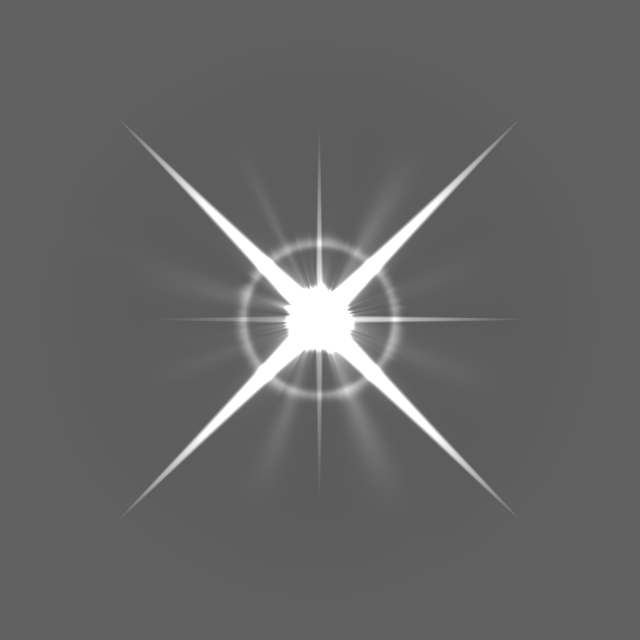
Write a WebGL 2 fragment shader that draws this background.

```glsl
#version 300 es
precision highp float;
uniform vec2 u_resolution;
out vec4 fragColor;

const float TAU = 6.2831853;

float hash(float n) {
    return fract(sin(n * 127.1) * 43758.5453);
}

// Smooth noise around the circle, wrapping after a whole number of cells
float angularNoise(float angle, float cells, float seed) {
    float x = fract(angle / TAU + 1.0) * cells;
    float i = floor(x);
    float t = smoothstep(0.0, 1.0, x - i);
    return mix(hash(i + seed), hash(mod(i + 1.0, cells) + seed), t);
}

// Tapering needle along +x
float needle(vec2 p, float reach, float halfWidth) {
    float left = clamp(1.0 - p.x / reach, 0.0, 1.0);
    float width = halfWidth * left + 0.0012;
    float side = 1.0 - smoothstep(width * 0.3, width * 1.3, abs(p.y));
    return step(0.0, p.x) * side * left;
}

// Soft beam: x = angle in degrees, y = angular width, z = strength
float beam(float angle, vec3 b) {
    return b.z * exp((cos(angle - radians(b.x)) - 1.0) / (b.y * b.y));
}

void main() {
    vec2 p = (gl_FragCoord.xy - 0.5 * u_resolution) / min(u_resolution.x, u_resolution.y);
    p -= vec2(-0.001, 0.001);
    float r = length(p);
    float angle = atan(p.y, p.x + 1e-6);

    // Backdrop, slightly darker towards the middle
    float light = mix(0.362, 0.38, smoothstep(0.28, 0.52, r));

    float coarse = angularNoise(angle, 38.0, 3.0);
    float fine = angularNoise(angle, 130.0, 71.0);
    float streaks = 0.65 * coarse + 0.35 * fine;

    // Faint long rays
    light += 0.022 * pow(coarse, 3.0) * smoothstep(0.48, 0.1, r);
    vec3 beams[8] = vec3[8](
        vec3(60.0, 0.07, 0.13), vec3(-68.0, 0.075, 0.15),
        vec3(-109.0, 0.06, 0.11), vec3(115.0, 0.035, 0.08),
        vec3(166.0, 0.06, 0.07), vec3(-21.0, 0.07, 0.06),
        vec3(-160.0, 0.06, 0.05), vec3(19.0, 0.07, 0.04));
    float glow = 0.0;
    for (int i = 0; i < 8; i++) glow += beam(angle, beams[i]);
    light += glow * smoothstep(0.34, 0.08, r) * smoothstep(0.03, 0.12, r);

    // Halo ring with a feathered outer rim
    float offset = r - 0.118;
    float rim = offset < 0.0 ? 0.0065 : 0.0065 + 0.007 * streaks;
    light += (0.17 + 0.15 * streaks) * exp(-offset * offset / (rim * rim));

    // Saturated core and the streaks leaving it
    float coreEdge = 0.04 + 0.012 * streaks;
    light += 1.1 * (1.0 - smoothstep(coreEdge - 0.01, coreEdge + 0.012, r));
    light += 1.1 * streaks * streaks * exp(-max(r - 0.04, 0.0) / 0.023);

    // Four long diagonal spikes, each with a soft sheath
    for (int i = 0; i < 4; i++) {
        float turn = TAU * (float(i) + 0.5) / 4.0;
        vec2 dir = vec2(cos(turn), sin(turn));
        vec2 q = vec2(dot(p, dir), dir.x * p.y - dir.y * p.x);
        light += 1.5 * needle(q, 0.445, 0.0155);
        float sheath = exp(-q.y * q.y / 0.0004) * step(0.0, q.x);
        light += 0.5 * sheath * exp(-q.x * q.x / 0.012);
    }

    // Thin axis spikes: right, up, left, down
    vec4 reach = vec4(0.32, 0.3, 0.26, 0.28);
    vec4 power = vec4(0.6, 0.55, 0.3, 0.36);
    for (int i = 0; i < 4; i++) {
        float turn = TAU * float(i) / 4.0;
        vec2 dir = vec2(cos(turn), sin(turn));
        vec2 q = vec2(dot(p, dir), dir.x * p.y - dir.y * p.x);
        light += power[i] * needle(q, reach[i], 0.0055);
    }

    fragColor = vec4(vec3(min(light, 1.0)), 1.0);
}
```
